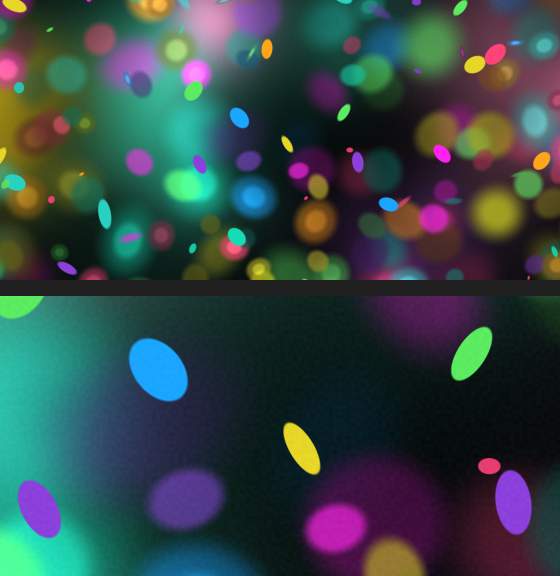
Top, the full canvas; bottom, a detail of the centre.
Write a Shadertoy shader that draws this background.

```glsl
// Confetti bokeh: broad colour washes warped by gradient noise lie behind
// scattered ellipses. Jittered grids are drawn from far to near, from large
// translucent blurred discs to small, saturated, crisp flakes.

#define DARK vec3(0.02, 0.03, 0.03)
#define TEAL vec3(0.13, 0.50, 0.41)
#define OLIVE vec3(0.64, 0.55, 0.08)
#define MAUVE vec3(0.76, 0.50, 0.65)
#define ROSE vec3(0.66, 0.36, 0.48)
#define PLUM vec3(0.32, 0.16, 0.40)
#define WARP 0.10
#define CORE_SHARE 0.35
#define LOCAL_TINT 0.20
#define POOL_CONTRAST 1.3
#define GRAIN 0.024

const float TAU = 6.28318;
const vec3 PAPER[10] = vec3[10](
    vec3(0.08, 0.82, 0.68), vec3(0.88, 0.92, 0.08),
    vec3(1.00, 0.12, 0.90), vec3(0.52, 0.24, 0.82),
    vec3(1.00, 0.62, 0.10), vec3(0.10, 0.62, 0.98),
    vec3(0.34, 0.88, 0.36), vec3(0.95, 0.25, 0.45),
    vec3(0.15, 0.78, 0.72), vec3(0.86, 0.80, 0.15));

// Ranges run from smallest to largest; blur is relative to the radius
struct Layer {
    int seed;
    float cell;
    vec2 radius, aspect;
    float blur, density, opacity, gain;
};

// PCG hash of a cell, seed and channel
vec4 hash4(ivec2 cell, int seed, int channel) {
    uvec4 v = uvec4(ivec4(cell, seed, channel)) * 1664525u + 1013904223u;
    for (int i = 0; i < 2; i++) {
        v.x += v.y * v.w; v.y += v.z * v.x;
        v.z += v.x * v.y; v.w += v.y * v.z;
        v ^= v >> 16u;
    }
    return vec4(v >> 8u) / 16777216.0;
}

float cornerSlope(ivec2 corner, vec2 offset) {
    float a = TAU * hash4(corner, 91, 0).x;
    return dot(vec2(cos(a), sin(a)), offset);
}

float gradientNoise(vec2 p) {
    ivec2 i = ivec2(floor(p));
    vec2 f = fract(p);
    vec2 u = f * f * f * (f * (f * 6.0 - 15.0) + 10.0);
    float low = mix(cornerSlope(i, f),
                    cornerSlope(i + ivec2(1, 0), f - vec2(1, 0)), u.x);
    float high = mix(cornerSlope(i + ivec2(0, 1), f - vec2(0, 1)),
                     cornerSlope(i + ivec2(1, 1), f - vec2(1, 1)), u.x);
    return mix(low, high, u.y);
}

float glow(vec2 p, vec2 center, float radius) {
    vec2 d = (p - center) / radius;
    return exp(-dot(d, d));
}

vec3 washes(vec2 p) {
    p += WARP * vec2(gradientNoise(p * 3.0), gradientNoise(p * 3.0 + 17.0));
    vec3 color = DARK;
    color = mix(color, TEAL, glow(p, vec2(0.52, 0.66), 0.46));
    color = mix(color, TEAL * 0.85, 0.9 * glow(p, vec2(1.15, 0.94), 0.25));
    color = mix(color, PLUM, 0.85 * glow(p, vec2(1.45, 0.08), 0.28));
    color = mix(color, OLIVE, 0.95 * glow(p, vec2(0.0, 0.58), 0.28));
    color = mix(color, MAUVE, 0.95 * glow(p, vec2(0.79, 0.95), 0.20));
    return mix(color, ROSE, 0.95 * glow(p, vec2(2.0, 0.75), 0.38));
}

void scatter(inout vec3 color, vec2 p, float pixel, Layer l) {
    float blurred = step(0.1, l.blur);
    for (int y = -1; y <= 1; y++)
    for (int x = -1; x <= 1; x++) {
        ivec2 id = ivec2(floor(p / l.cell)) + ivec2(x, y);
        vec4 place = hash4(id, l.seed, 0), look = hash4(id, l.seed, 1);
        vec2 center = (vec2(id) + place.xy) * l.cell;
        // Keep the misty teal area and the dark middle sparser
        float clearing = max(0.6 * glow(center, vec2(0.58, 0.62), 0.28),
                             0.6 * glow(center, vec2(1.12, 0.40), 0.22));
        if (place.z > l.density * (1.0 - clearing * blurred)) continue;
        // Tilted ellipse, measured so that its rim lies at 1
        float radius = mix(l.radius.x, l.radius.y, place.w);
        float aspect = mix(l.aspect.x, l.aspect.y, look.x);
        float c = cos(TAU * look.y), s = sin(TAU * look.y);
        vec2 q = mat2(c, -s, s, c) * (p - center);
        float rim = length(q / vec2(1.0, aspect)) / radius;
        float edge = max(l.blur, 1.2 * pixel / (radius * aspect));
        float cover = 1.0 - smoothstep(1.0 - edge, 1.0 + 0.3 * edge, rim);
        if (cover <= 0.0) continue;
        // Blurred paper varies in brightness and takes on nearby light
        float light = mix(1.0, mix(0.4, 1.4, hash4(id, l.seed, 2).x), blurred);
        vec3 paper = PAPER[int(look.z * 10.0)] * l.gain * light;
        paper = mix(paper, 1.4 * washes(center), LOCAL_TINT * blurred);
        float core = blurred * step(look.w, CORE_SHARE);
        paper *= 1.0 + 0.6 * core * (1.0 - smoothstep(0.3, 0.6, rim));
        color = mix(color, paper, cover * l.opacity);
    }
}

void mainImage(out vec4 fragColor, in vec2 fragCoord) {
    float pixel = 1.0 / iResolution.y;
    vec2 p = fragCoord * pixel;
    vec3 color = washes(p);
    // Far to near
    scatter(color, p, pixel, Layer(1, 0.25, vec2(0.09, 0.15), vec2(0.7, 1.0), 0.7, 0.80, 0.58, 0.85));
    scatter(color, p, pixel, Layer(2, 0.17, vec2(0.06, 0.10), vec2(0.8, 1.0), 0.4, 0.62, 0.62, 0.88));
    // Uneven pools of light, deepest around the dark middle
    color *= exp2(POOL_CONTRAST * gradientNoise(p * 2.3 + 5.0));
    color *= 1.0 - 0.6 * glow(p, vec2(1.15, 0.42), 0.27);
    scatter(color, p, pixel, Layer(3, 0.14, vec2(0.035, 0.065), vec2(0.75, 1.0), 0.35, 0.40, 0.65, 0.92));
    scatter(color, p, pixel, Layer(4, 0.16, vec2(0.02, 0.05), vec2(0.25, 0.5), 0.6, 0.16, 0.60, 0.95));
    scatter(color, p, pixel, Layer(5, 0.22, vec2(0.036, 0.058), vec2(0.38, 0.75), 0.08, 0.45, 1.0, 1.05));
    scatter(color, p, pixel, Layer(6, 0.15, vec2(0.009, 0.025), vec2(0.4, 0.9), 0.09, 0.14, 0.95, 1.0));
    color += GRAIN * gradientNoise(p * 190.0);
    fragColor = vec4(clamp(color, 0.0, 1.0), 1.0);
}
```
